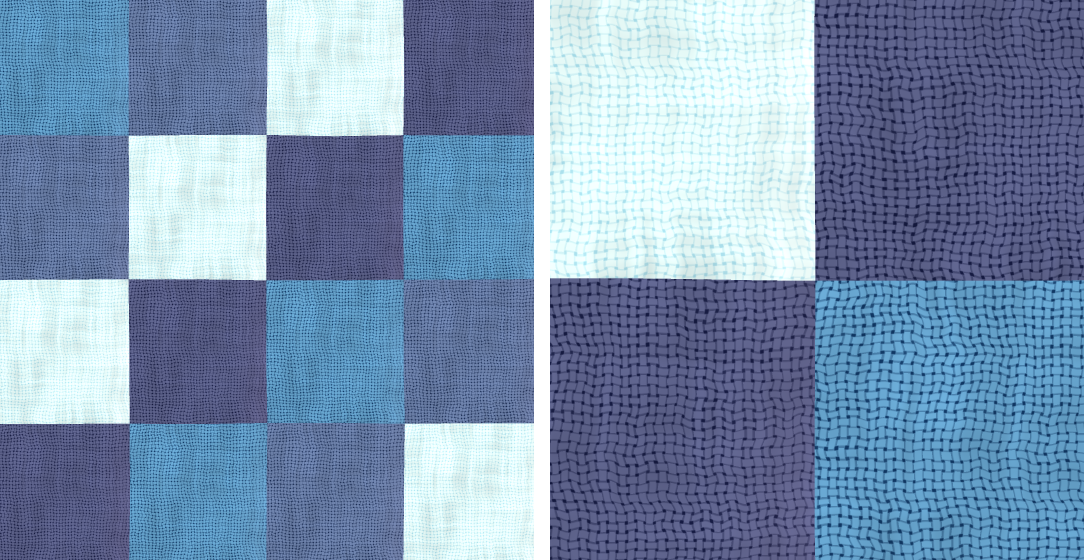
Left: the whole. Right: its middle third, enlarged.
This pattern is drawn by a WebGL 1 fragment shader. Its source:

```glsl
precision highp float;
// A four-colour patchwork of coarse woven cloth, with colours stepping along diagonals.
// Each patch reuses one plain weave: uneven warp and weft threads with dark gaps,
// streaks and soft fading, averaged over a small grid of subsamples.

uniform vec2 u_resolution;

const float PATCH_SIZE = 0.257;             // fraction of the canvas
const vec2 PATCH_OFFSET = vec2(0.0145);     // part of the first patch cut off
const vec2 THREADS = vec2(43.0, 45.0);      // warp and weft threads per patch
const int SAMPLES = 3;                      // subsamples along each axis

float hash(vec2 p) {
  vec3 q = fract(vec3(p.xyx) * 0.1031);
  q += dot(q, q.yzx + 33.33);
  return fract((q.x + q.y) * q.z);
}

float noise(vec2 p) {
  vec2 i = floor(p);
  vec2 f = fract(p);
  f = f * f * (3.0 - 2.0 * f);
  float low = mix(hash(i), hash(i + vec2(1.0, 0.0)), f.x);
  float high = mix(hash(i + vec2(0.0, 1.0)), hash(i + 1.0), f.x);
  return mix(low, high, f.y);
}

vec3 threadColour(float index) {
  vec3 blue = vec3(0.40, 0.64, 0.80);
  vec3 slate = vec3(0.43, 0.51, 0.67);
  vec3 ice = vec3(0.92, 1.00, 0.99);
  vec3 plum = vec3(0.37, 0.39, 0.55);
  return index < 0.5 ? blue : index < 1.5 ? slate : index < 2.5 ? ice : plum;
}

vec3 gapColour(float index) {
  vec3 blue = vec3(0.06, 0.21, 0.38);
  vec3 slate = vec3(0.09, 0.16, 0.31);
  vec3 ice = vec3(0.66, 0.87, 0.92);
  vec3 plum = vec3(0.08, 0.10, 0.25);
  return index < 0.5 ? blue : index < 1.5 ? slate : index < 2.5 ? ice : plum;
}

// Half width of a thread, varying per thread and slowly along it.
float threadWidth(float id, float along, float seed) {
  float slub = noise(vec2(id * 7.0 + seed, along * 0.3));
  return 0.24 + 0.07 * hash(vec2(id, seed)) + 0.10 * slub;
}

// Darkness of the plain weave: 0 on a thread, 1 in an open gap.
float weave(vec2 t) {
  vec2 id = floor(t);
  vec2 d = abs(fract(t) - 0.5);
  vec2 width = vec2(threadWidth(id.x, t.y, 11.0), threadWidth(id.y, t.x, 47.0));
  vec2 gap = smoothstep(width - 0.09, width + 0.09, d);
  float warpOnTop = mod(id.x + id.y, 2.0);
  float dip = mix(gap.y, gap.x, warpOnTop);
  float hole = gap.x * gap.y * mix(0.8, 1.1, hash(floor(t + 0.5) + 5.0));
  return max(hole, 0.38 * dip);
}

// Thread coordinates bent by hand-woven drift.
vec2 bendThreads(vec2 local) {
  vec2 drift = vec2(noise(local * vec2(3.0, 5.0)), noise(local * vec2(5.0, 3.0) + 19.0));
  vec2 jitter = vec2(noise(local * vec2(9.0, 30.0)), noise(local * vec2(30.0, 9.0) + 31.0));
  return local * THREADS + 1.5 * drift + 0.6 * jitter;
}

// Brightness change from long streaks and cloudy wear.
float wear(vec2 local, vec2 threads) {
  float warpStreak = noise(vec2(threads.x * 0.8, local.y * 3.0)) - 0.5;
  float weftStreak = noise(vec2(local.x * 3.0, threads.y * 0.8) + 71.0) - 0.5;
  float cloud = noise(local * 4.0 + 7.0) - 0.5;
  return 0.10 * warpStreak + 0.07 * weftStreak + 0.08 * cloud;
}

vec3 cloth(vec2 uv) {
  // Patch grid, counted from the top left, with slightly uneven seams
  vec2 p = vec2(uv.x, 1.0 - uv.y);
  vec2 grid = (p + PATCH_OFFSET) / PATCH_SIZE;
  grid += 0.012 * (vec2(noise(grid.yx * 2.0), noise(grid * 2.0 + 13.0)) - 0.5);
  vec2 cell = floor(grid);
  vec2 local = fract(grid);
  float index = mod(cell.x + cell.y, 4.0);

  // Woven threads over their gaps
  vec2 threads = bendThreads(local);
  float shade = weave(threads);
  float fade = smoothstep(0.70, 1.0, local.x) * (0.4 + 0.6 * local.y);
  shade *= 1.0 - 0.25 * fade;
  vec3 colour = mix(threadColour(index), gapColour(index), clamp(shade, 0.0, 1.0));

  // Wear, and a warm cast towards the right edge
  colour *= 1.0 + wear(local, threads);
  colour += fade * vec3(0.025, 0.005, 0.005);
  return clamp(colour, 0.0, 1.0);
}

void main() {
  vec3 sum = vec3(0.0);
  for (int y = 0; y < SAMPLES; y++) {
    for (int x = 0; x < SAMPLES; x++) {
      vec2 offset = (vec2(float(x), float(y)) + 0.5) / float(SAMPLES) - 0.5;
      sum += cloth((gl_FragCoord.xy + offset) / u_resolution);
    }
  }
  gl_FragColor = vec4(sum / float(SAMPLES * SAMPLES), 1.0);
}
```
